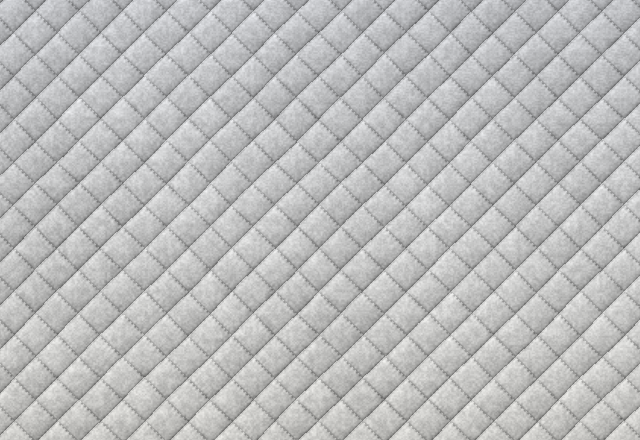
Give the GLSL for this texture, as a Shadertoy shader.

```glsl
// Pale grey quilted suede: padded diamonds divided by stitched diagonal seams.

float hash(vec2 p) {
    return fract(sin(dot(p, vec2(127.1, 311.7))) * 43758.5453);
}

float noise(vec2 p) {
    vec2 i = floor(p), f = fract(p);
    f = f * f * (3.0 - 2.0 * f);
    return mix(mix(hash(i), hash(i + vec2(1, 0)), f.x),
               mix(hash(i + vec2(0, 1)), hash(i + vec2(1, 1)), f.x), f.y);
}

// Fine nap of the suede, centred on zero
float grain(vec2 p) {
    return 0.55 * noise(p * 290.0) + 0.45 * noise(p.yx * 145.0 + 37.0)
         + 0.35 * noise(p * 62.0 + 11.0) - 0.675;
}

void mainImage(out vec4 fragColor, in vec2 fragCoord) {
    vec2 p = fragCoord / iResolution.y;

    // Diagonal lattice: x rises to the upper right, y to the lower right
    vec2 q = (p - vec2(0.7248, 0.5328)) / vec2(0.0991, 0.0981);
    vec2 lattice = vec2(q.x + q.y, q.x - q.y);
    lattice += 0.07 * (vec2(noise(p * 9.0), noise(p * 9.0 + 50.0)) - 0.5);
    vec2 cell = floor(lattice), local = fract(lattice);
    vec2 seamDist = min(local, 1.0 - local);
    float pixel = 1.0 / (0.07 * iResolution.y);

    // Padded relief lit from the upper left
    vec2 slope = 1.0 - 2.0 * local;
    slope = mix(slope, slope * slope * slope, 0.5);
    float tone = 0.765 + 0.135 * slope.y - 0.025 * slope.x;
    tone += 0.025 * (hash(cell) - 0.5);

    // Puckers pulled in by the thread, strongest along the falling seams
    vec2 stitch = sin(6.2832 * 7.0 * lattice.yx + 2.0 * noise(p * 30.0));
    vec2 pull = exp(-seamDist * 11.0);
    tone += 0.065 * stitch.x * pull.x * sign(slope.x);
    tone += 0.025 * stitch.y * pull.y;

    // Soft creases and thin seams with darker needle holes
    vec2 crease = exp(-seamDist * seamDist * 180.0);
    tone -= 0.045 * max(crease.x, crease.y);
    vec2 seam = 1.0 - smoothstep(vec2(0.015), vec2(0.035 + pixel), seamDist);
    vec2 depth = seam * (0.085 + 0.055 * stitch);
    tone -= max(depth.x, depth.y);

    // Nap and broad unevenness
    tone += 0.16 * grain(p) + 0.03 * (noise(p * 4.0) - 0.5);

    // Cooler and darker toward the top, warmer and lighter below
    vec3 tint = mix(vec3(1.015, 1.012, 0.995), vec3(0.970, 0.978, 0.995), p.y);
    fragColor = vec4(clamp(tone * tint, 0.0, 1.0), 1.0);
}
```
